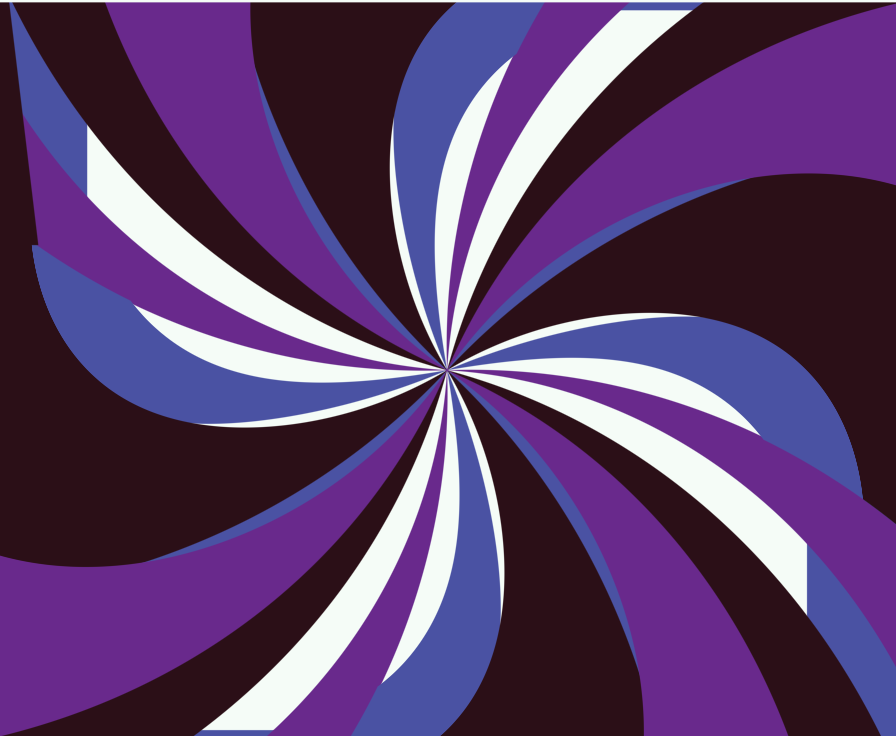
This background is drawn by a Shadertoy shader. Its source:

```glsl
#define DARK vec3(0.17, 0.06, 0.09)
#define PURPLE vec3(0.41, 0.16, 0.55)
#define BLUE vec3(0.29, 0.32, 0.64)
#define WHITE vec3(0.96, 0.99, 0.97)
#define HUB vec2(0.499, 0.497)
#define ARM_STEP 90.0
#define WHITE_REACH 0.489
#define HUB_RADIUS 0.004
#define TOP_TRIM 0.0032

// Soft step across a zero crossing, about one pixel wide
float cover(float dist) {
    float px = 0.8 / iResolution.y;
    return smoothstep(-px, px, dist);
}

// Coverage of the side of a spiral edge with the larger angle (degrees)
float beyond(float angle, float edge, float radius) {
    return cover(radians(angle - edge) * radius);
}

vec3 pinwheel(vec2 p) {
    float r = length(p);
    float theta = degrees(atan(p.y, p.x + 1e-6));

    // Fold all arms into one sector, along a spiral seam inside the dark gap
    float seam = 129.0 - 45.0 * r;
    float a = seam - mod(seam - theta, ARM_STEP);
    float r3 = r * r * r;

    // Spiral edges of the wide purple arm
    float slimBlueEdge = 47.0 - 30.0 * r;
    float wideStart = 55.2 - 46.0 * r - 30.0 * r3 * r3;
    float wideEnd = 66.8 - 35.0 * r;

    // Spiral edges of the striped arm
    float broadWhiteEdge = 75.0 - 32.6 * r;
    float purpleStart = 86.5 - 41.0 * r;
    float purpleEnd = 92.1 - 32.0 * r;
    float blueStart = 99.8 - 19.6 * r - 159.0 * r3;
    float outerEdge = 120.9 - 52.0 * r - 405.0 * r3 * r3;
    float rimStart = outerEdge - 8.0 * (1.0 - r / 0.35);

    // Wide arm with its slim blue border
    vec3 col = DARK;
    col = mix(col, BLUE, beyond(a, slimBlueEdge, r));
    col = mix(col, PURPLE, beyond(a, wideStart, r));
    col = mix(col, DARK, beyond(a, wideEnd, r));

    // Striped arm; its broad white band turns blue past a straight cut
    float along = r * sin(radians(a));
    vec3 band = mix(WHITE, BLUE, cover(along - WHITE_REACH));
    col = mix(col, band, beyond(a, broadWhiteEdge, r));
    col = mix(col, PURPLE, beyond(a, purpleStart, r));
    col = mix(col, WHITE, beyond(a, purpleEnd, r));
    col = mix(col, BLUE, beyond(a, max(blueStart, purpleEnd - 0.4), r));
    col = mix(col, WHITE, beyond(a, max(rimStart, purpleEnd), r));
    col = mix(col, DARK, beyond(a, max(outerEdge, purpleEnd - 0.4), r));

    return mix(PURPLE, col, smoothstep(0.0, HUB_RADIUS, r));
}

void mainImage(out vec4 fragColor, in vec2 fragCoord) {
    vec2 p = (fragCoord - HUB * iResolution.xy) / iResolution.y;
    vec3 col = pinwheel(p);

    // Dark margin trimming the upper left arm
    float margin = -0.556 - 0.12 * (p.y - 0.175) - p.x;
    col = mix(col, DARK, cover(margin) * cover(p.y - 0.17));

    // Thin pale strip along the top
    float top = fragCoord.y / iResolution.y - (1.0 - TOP_TRIM);
    col = mix(col, WHITE, cover(top));

    fragColor = vec4(col, 1.0);
}
```
